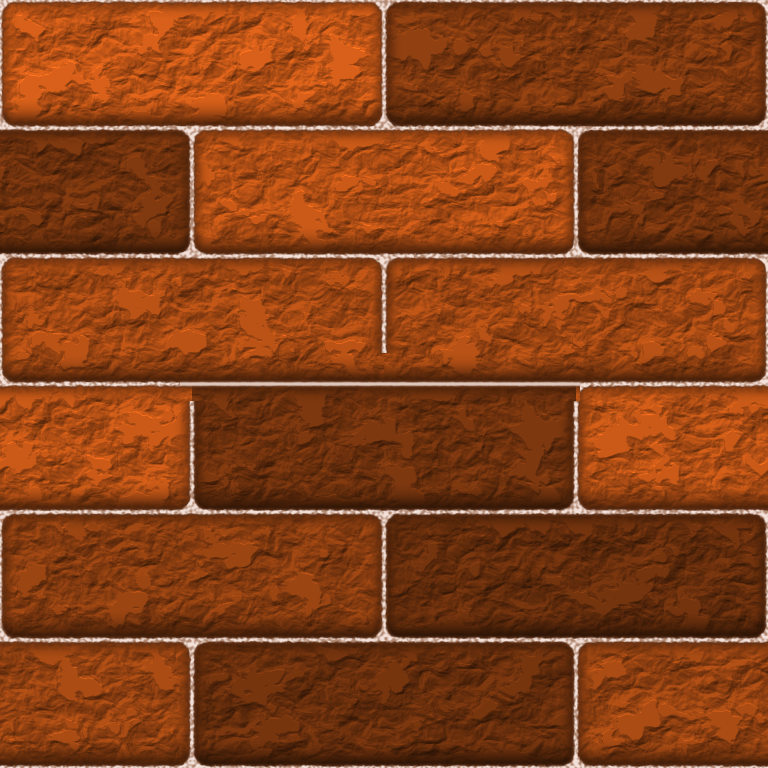
This texture is drawn by a Shadertoy shader. Its source:

```glsl
// Running-bond wall of chipped, bevelled terracotta bricks with pale ragged mortar.

const float ROWS = 6.0;
const float COLUMNS = 2.0;
const vec2 HALF_CELL = 0.5 / vec2(COLUMNS, ROWS);
const float CORNER_RADIUS = 0.020;
const float JOINT_HALF_WIDTH = 0.0024;
const float JOINT_SOFTNESS = 0.0016;
const float JOINT_RAGGEDNESS = 0.0016;
const float FRINGE_WIDTH = 0.0045;
const float BEVEL_WIDTH = 0.018;
const float UNDERSIDE_HEIGHT = 0.040;
const vec2 ROCK_FREQUENCY = vec2(17.0, 20.0);
const float ROCK_WARP = 0.16;
const float PLATEAU_LEVEL = 0.22;
const float RELIEF_STRENGTH = 0.0054;
const vec2 LIGHT_DIRECTION = vec2(-0.5, 0.86);
const vec3 CLAY = vec3(1.0, 0.445, 0.119);
const vec3 MORTAR_PALE = vec3(0.95, 0.88, 0.85);
const vec3 MORTAR_DARK = vec3(0.70, 0.54, 0.45);
const vec3 JOINT_EDGE = vec3(0.42, 0.23, 0.13);

// Patched area: low and high corners, where upright joints are filled in.
const vec2 PATCH_LOW = vec2(0.235, 0.478);
const vec2 PATCH_HIGH = vec2(0.755, 0.541);

// Firing tone of each brick, two per course from the bottom up.
const float TONES[12] = float[12](
    0.37, 0.53, 0.48, 0.36, 0.39, 0.63,
    0.58, 0.57, 0.63, 0.40, 0.67, 0.45);

vec2 randomGradient(vec2 cell) {
    vec3 h = fract(cell.xyx * vec3(0.1031, 0.1030, 0.0973));
    h += dot(h, h.yzx + 33.33);
    float angle = 6.28318 * fract((h.x + h.y) * h.z);
    return vec2(cos(angle), sin(angle));
}

float gradientNoise(vec2 p) {
    vec2 i = floor(p), f = p - i;
    vec2 u = f * f * f * (f * (f * 6.0 - 15.0) + 10.0);
    vec2 e = vec2(1.0, 0.0);
    float a = dot(randomGradient(i), f);
    float b = dot(randomGradient(i + e), f - e);
    float c = dot(randomGradient(i + e.yx), f - e.yx);
    float d = dot(randomGradient(i + e.xx), f - e.xx);
    return mix(mix(a, b, u.x), mix(c, d, u.x), u.y);
}

// Broad swells, a creased octave, then finer lumps.
float rockHeight(vec2 p) {
    p *= ROCK_FREQUENCY;
    p += ROCK_WARP * vec2(gradientNoise(p * 2.3 + 5.0), gradientNoise(p * 2.3 + 19.0));
    float height = gradientNoise(p);
    float amplitude = 0.5;
    for (int i = 0; i < 4; i++) {
        p = mat2(0.8, 0.6, -0.6, 0.8) * p * 2.05 + 7.3;
        float n = gradientNoise(p);
        height += amplitude * (i < 1 ? 1.3 * (abs(n) - 0.2) : n);
        amplitude *= 0.5;
    }
    return height;
}

float clippedHeight(vec2 p) {
    return min(rockHeight(p), PLATEAU_LEVEL);
}

// Positive inside a rounded brick, negative in the corner gaps.
float brickDepth(vec2 p) {
    vec2 q = abs(p) - HALF_CELL + CORNER_RADIUS;
    return CORNER_RADIUS - length(max(q, 0.0)) - min(max(q.x, q.y), 0.0);
}

void mainImage(out vec4 fragColor, in vec2 fragCoord) {
    vec2 uv = fragCoord / iResolution.xy;
    float pixel = 1.0 / min(iResolution.x, iResolution.y);

    // Brick layout: every other course is shifted by half a brick.
    float row = min(floor(uv.y * ROWS), ROWS - 1.0);
    float shift = mod(row, 2.0) < 0.5 ? HALF_CELL.x : 0.0;
    vec2 grid = vec2(uv.x - shift, uv.y) * vec2(COLUMNS, ROWS);
    float column = mod(floor(grid.x), COLUMNS);
    vec2 local = (fract(grid) - 0.5) * 2.0 * HALF_CELL;
    vec2 stone = local + vec2(column * 3.7 + 2.3, row * 2.9 + 4.1);

    // Joint distance, smoothed over in the patched area.
    vec2 inPatch = step(PATCH_LOW, uv) * step(uv, PATCH_HIGH);
    float patched = inPatch.x * inPatch.y;
    float depth = mix(brickDepth(local), HALF_CELL.y - abs(local.y), patched);
    float ragged = gradientNoise(stone * 130.0) + 0.6 * gradientNoise(stone * 270.0);
    float edge = depth + ragged * JOINT_RAGGEDNESS * mix(1.0, 0.25, patched);

    // Chipped surface lit from the upper left.
    float height = rockHeight(stone);
    float eps = 0.0018;
    float base = min(height, PLATEAU_LEVEL);
    vec2 slope = vec2(clippedHeight(stone + vec2(eps, 0.0)) - base,
                      clippedHeight(stone + vec2(0.0, eps)) - base) / eps;
    float inner = smoothstep(0.004, 0.026, depth);
    float shade = 1.0 - RELIEF_STRENGTH * dot(slope, LIGHT_DIRECTION) * mix(0.3, 1.0, inner);
    float plateau = smoothstep(PLATEAU_LEVEL - 0.02, PLATEAU_LEVEL + 0.02, height);
    shade = clamp(shade, 0.55, 1.25) * mix(1.0, 1.19, plateau * inner);

    // Bevel: dim rim, darker underside, and fine scuffing at the edge.
    float rim = smoothstep(0.0, BEVEL_WIDTH, depth);
    float underside = smoothstep(0.0, UNDERSIDE_HEIGHT, local.y + HALF_CELL.y);
    shade *= mix(0.74, 1.03, rim) * mix(0.60, 1.03, underside);
    shade *= 1.0 + 0.22 * ragged * (1.0 - rim);
    vec3 color = CLAY * TONES[int(row * COLUMNS + column)] * shade;

    // Speckled mortar that fades through a brown fringe.
    float speckle = smoothstep(-0.45, 0.25, gradientNoise(uv * 190.0));
    vec3 mortar = mix(MORTAR_DARK, MORTAR_PALE, mix(speckle, 0.7, patched));
    float soft = max(pixel, JOINT_SOFTNESS);
    float fringe = 1.0 - smoothstep(JOINT_HALF_WIDTH, JOINT_HALF_WIDTH + FRINGE_WIDTH, edge);
    float joint = 1.0 - smoothstep(JOINT_HALF_WIDTH - soft, JOINT_HALF_WIDTH + soft, edge);
    color = mix(color, JOINT_EDGE, 0.65 * fringe);
    fragColor = vec4(mix(color, mortar, joint), 1.0);
}
```
